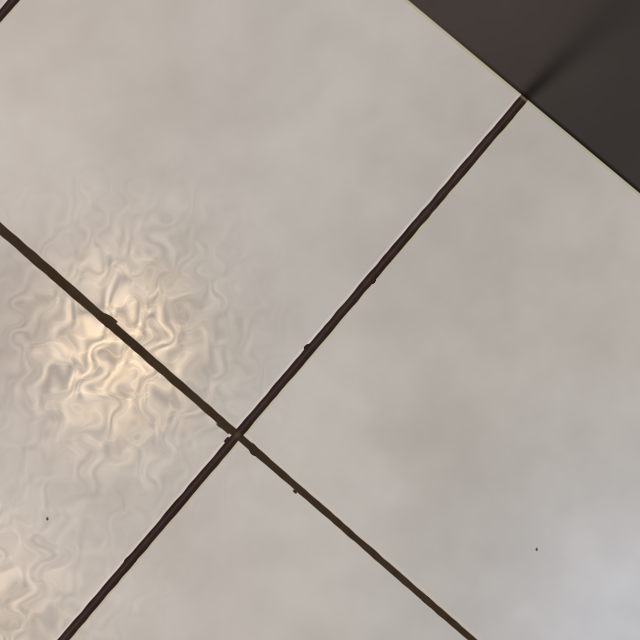
Reproduce this texture procedurally as a Shadertoy shader.

```glsl
// Diagonal grey floor tiles with dark joints, a warm rippled glare and a dark wall corner.

float hash(vec2 p) {
    vec3 q = fract(vec3(p.xyx) * 0.1031);
    q += dot(q, q.yzx + 33.33);
    return fract((q.x + q.y) * q.z);
}

float noise(vec2 p) {
    vec2 i = floor(p), f = fract(p);
    f = f * f * (3.0 - 2.0 * f);
    return mix(mix(hash(i), hash(i + vec2(1, 0)), f.x),
               mix(hash(i + vec2(0, 1)), hash(i + vec2(1, 1)), f.x), f.y);
}

float fbm(vec2 p) {
    float sum = 0.0, amp = 0.5;
    for (int i = 0; i < 5; i++) {
        sum += amp * noise(p);
        p = mat2(1.6, 1.2, -1.2, 1.6) * p + 7.3;
        amp *= 0.5;
    }
    return sum;
}

// Soft band of given half width around d = 0
float band(float d, float halfWidth, float soft) {
    return 1.0 - smoothstep(halfWidth - soft, halfWidth + soft, abs(d));
}

// Cloudy stone surface with sparse dark specks
vec3 stone(vec2 p) {
    float cloud = fbm(p * 4.0 + 3.0) - 0.48;
    float grain = fbm(p * 22.0) - 0.48;
    vec3 col = mix(vec3(0.735, 0.695, 0.66), vec3(0.70, 0.675, 0.645), smoothstep(0.0, 0.6, p.x));
    col += cloud * vec3(0.11, 0.12, 0.125) + grain * 0.035;
    col += vec3(0.03, 0.05, 0.09) * exp(-14.0 * dot(p - vec2(1, 0), p - vec2(1, 0)));

    vec2 cell = floor(p * 9.0);
    vec2 speck = fract(p * 9.0) - 0.2 - 0.6 * vec2(hash(cell + 5.0), hash(cell + 17.0));
    float present = step(0.95, hash(cell + 41.0));
    return mix(col, vec3(0.27, 0.22, 0.19), 0.8 * present * band(length(speck * vec2(1.4, 1.0)), 0.022, 0.012));
}

// Warm reflection broken up by fine ripples
vec3 glare(vec2 p) {
    vec2 q = (p - vec2(0.185, 0.45)) / vec2(0.115, 0.135);
    float glow = exp(-dot(q, q)) + 0.4 * exp(-60.0 * dot(p - vec2(-0.02, 0.07), p - vec2(-0.02, 0.07)));
    vec2 warp = p * 55.0 + 2.5 * vec2(noise(p * 38.0), noise(p * 38.0 + 50.0));
    float relief = noise(warp * vec2(1.5, 0.9)) - noise(warp * vec2(1.5, 0.9) + vec2(0.45, -0.35));
    float ridge = pow(1.0 - abs(2.0 * noise(warp * 1.3 + 9.0) - 1.0), 4.0);
    float ripple = 0.75 + 0.9 * relief + 0.5 * (ridge - 0.3);
    return vec3(0.26, 0.19, 0.10) * glow * ripple + 0.16 * relief * sqrt(glow);
}

void mainImage(out vec4 fragColor, in vec2 fragCoord) {
    vec2 p = fragCoord / iResolution.y;
    float soft = max(0.0013, 0.8 / iResolution.y);

    // Signed distances to the two families of joints
    vec2 crossing = p - vec2(0.371, 0.320);
    vec2 across = vec2(dot(crossing, vec2(0.762, -0.648)), dot(crossing, vec2(0.657, 0.754)));
    vec2 pitch = vec2(0.707, 0.72);
    vec2 tile = floor(across / pitch);
    vec2 joint = across - pitch * round(across / pitch);

    // Tile surface, shifted in tone from tile to tile
    vec3 col = stone(p) + 0.014 * (hash(tile + 20.0) - 0.5) + glare(p);

    // Lit and tinted tile rims beside the joints
    float rimWear = 0.45 + 0.55 * noise(p * 25.0);
    col = mix(col, vec3(0.86, 0.80, 0.79), 0.75 * rimWear * band(joint.x + 0.0085, 0.0022, 0.002));
    col = mix(col, vec3(0.70, 0.68, 0.48), 0.65 * rimWear * band(joint.x - 0.0088, 0.0012, 0.0015));
    col = mix(col, vec3(0.80, 0.74, 0.68), 0.45 * rimWear * band(joint.y - 0.0085, 0.0018, 0.002));

    // Joints: slightly ragged, chipped here and there, one tapering to the right
    float chip = 0.0035 * smoothstep(0.84, 0.95, noise(p * 48.0));
    float ragged = 0.0012 * (noise(p * 70.0) - 0.5) + chip;
    float widthB = mix(0.0075, 0.0052, smoothstep(0.0, 0.6, p.x));
    float lineA = band(joint.x, 0.0070 + ragged, soft);
    float lineB = band(joint.y, widthB + ragged, soft);
    float dirt = 0.05 * (fbm(p * 60.0) - 0.5);
    col = mix(col, vec3(0.225, 0.175, 0.13) + dirt, lineB);
    vec3 groutA = mix(vec3(0.18, 0.13, 0.115), vec3(0.29, 0.23, 0.215), band(joint.x + 0.001, 0.001, 0.004));
    col = mix(col, groutA + dirt, lineA);
    col = mix(col, vec3(0.33, 0.27, 0.19), 0.6 * band(length(joint), 0.005, 0.004));

    // Wall: pale rim, dark foot and a blurred crease rising from the corner
    vec2 corner = p - vec2(0.820, 0.848);
    float wallDist = dot(corner, vec2(0.640, 0.768));
    float along = dot(corner, vec2(0.768, -0.640));
    col = mix(col, vec3(0.66, 0.63, 0.45), 0.65 * rimWear * band(wallDist + 0.002, 0.0025, 0.002));
    vec3 wall = mix(vec3(0.265, 0.235, 0.22), vec3(0.225, 0.205, 0.195), smoothstep(-0.15, 0.15, along));
    wall += 0.02 * (fbm(p * 9.0) - 0.5);
    wall *= 1.0 - 0.55 * band(wallDist, 0.004, 0.004) * smoothstep(-0.25, 0.1, along);
    float crease = dot(corner, vec2(0.69, -0.72));
    float creaseWidth = 0.008 + 0.10 * max(wallDist, 0.0);
    wall *= 1.0 - 0.5 * exp(-crease * crease / (creaseWidth * creaseWidth)) * exp(-9.0 * max(wallDist, 0.0));
    col = mix(col, wall, smoothstep(-soft, soft, wallDist));

    fragColor = vec4(clamp(col, 0.0, 1.0), 1.0);
}
```
